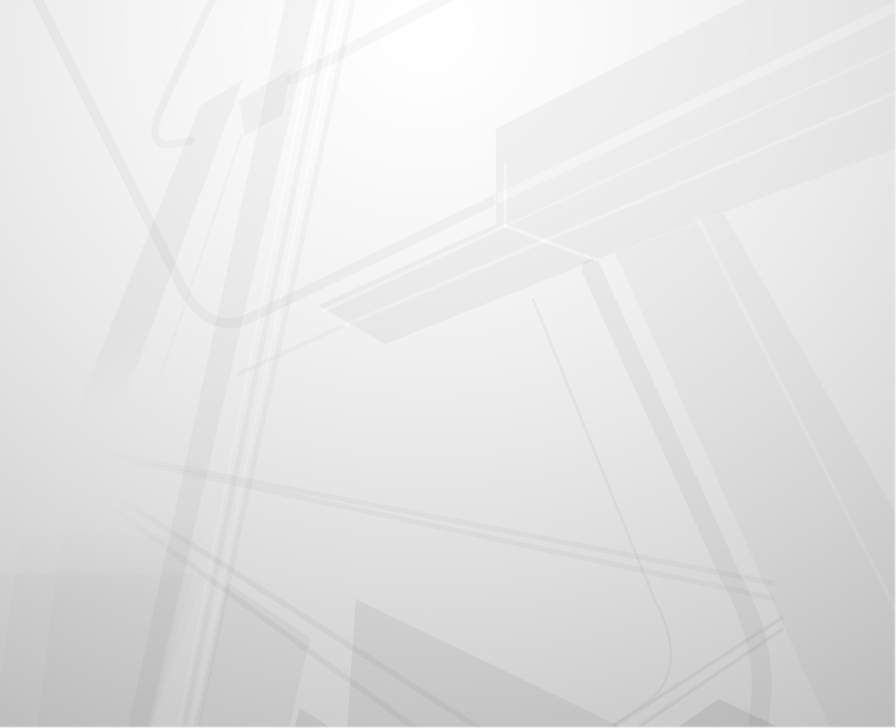
A Shadertoy shader for this background:

```glsl
// Pale grey industrial scene: pillars, a raised slab and cables under a soft glow.

const vec2 SCENE = vec2(7.68, 6.22);   // scene units, y runs downward
const vec2 GLOW_CENTRE = vec2(3.65, 0.25);
const float OVERLAY = 0.78;            // strength of every painted shape

// Signed distance to a line; negative on the right hand when walking a to b.
float edge(vec2 p, vec2 a, vec2 b) {
    vec2 d = normalize(b - a), q = p - a;
    return d.y * q.x - d.x * q.y;
}

// Convex four-sided panel, corners clockwise.
float panel(vec2 p, vec2 a, vec2 b, vec2 c, vec2 d) {
    return max(max(edge(p, a, b), edge(p, b, c)), max(edge(p, c, d), edge(p, d, a)));
}

// Straight bar of the given full width.
float bar(vec2 p, vec2 a, vec2 b, float width) {
    vec2 q = p - a, d = b - a;
    return length(q - d * clamp(dot(q, d) / dot(d, d), 0.0, 1.0)) - 0.5 * width;
}

// Two straight runs joined by a smooth bend from b to d around corner c.
float bentBar(vec2 p, vec2 a, vec2 b, vec2 c, vec2 d, vec2 e, float width) {
    float dist = min(bar(p, a, b, width), bar(p, d, e, width));
    vec2 last = b;
    for (int i = 1; i <= 10; i++) {
        float t = float(i) / 10.0;
        vec2 next = mix(mix(b, c, t), mix(c, d, t), t);
        dist = min(dist, bar(p, last, next, width));
        last = next;
    }
    return dist;
}

// Multiply the tone by gain inside a shape with a smooth border.
float paint(float tone, float dist, float gain, float pixel) {
    return tone * mix(1.0, gain, OVERLAY * smoothstep(0.7 * pixel, -0.7 * pixel, dist));
}

float backdrop(vec2 p) {
    float r = length((p - GLOW_CENTRE) * vec2(0.9, 1.0));
    return 1.0 - 0.014 * r - 0.003 * r * r;
}

// Dim towers and blocks along the ground.
float drawGround(float tone, vec2 p, float px) {
    for (int i = 0; i < 3; i++) {
        float x = 0.38 * float(i), top = 4.9 - 0.33 * float(i);
        float tower = panel(p, vec2(x - 0.2, top), vec2(1.75, top), vec2(1.27, 6.3), vec2(x - 0.45, 6.3));
        tone = paint(tone, tower, mix(1.0, 0.982, smoothstep(4.2, 5.2, p.y)), px);
    }
    tone = paint(tone, panel(p, vec2(1.95, 4.98), vec2(2.66, 5.45), vec2(2.46, 6.3), vec2(1.68, 6.3)), 0.955, px);
    tone = paint(tone, panel(p, vec2(3.05, 5.12), vec2(4.7, 5.91), vec2(5.5, 6.3), vec2(2.97, 6.3)), 0.935, px);
    tone = paint(tone, panel(p, vec2(5.83, 6.2), vec2(6.16, 5.97), vec2(6.75, 6.25), vec2(5.7, 6.3)), 0.91, px);
    return paint(tone, panel(p, vec2(2.57, 6.05), vec2(2.78, 6.18), vec2(2.9, 6.3), vec2(2.5, 6.3)), 0.92, px);
}

// Leaning mast, bracket and tall rails at the left.
float drawMast(float tone, vec2 p, float px) {
    float fade = smoothstep(3.65, 2.7, p.y);
    float mast = panel(p, vec2(1.72, 0.9), vec2(2.08, 0.68), vec2(1.0, 3.6), vec2(0.62, 3.6));
    tone = paint(tone, mast, mix(1.0, 0.958, fade), px);
    tone = paint(tone, panel(p, vec2(2.05, 0.86), vec2(2.5, 0.58), vec2(2.42, 0.98), vec2(2.1, 1.16)), 0.96, px);
    tone = paint(tone, panel(p, vec2(2.47, -0.1), vec2(2.74, -0.1), vec2(1.25, 6.3), vec2(1.08, 6.3)), 0.96, px);
    tone = paint(tone, bar(p, vec2(2.5, 0.68), vec2(3.85, -0.03), 0.09), 0.965, px);
    for (int i = 0; i < 2; i++) {
        float s = float(i);
        tone = paint(tone, bar(p, vec2(2.87 + 0.18 * s, -0.1), vec2(1.56 + 0.11 * s, 6.3), 0.045), 0.965, px);
        tone = paint(tone, bar(p, vec2(2.77 + 0.19 * s, -0.1), vec2(1.51 + 0.11 * s, 6.3), 0.02), 1.02, px);
    }
    tone = paint(tone, bar(p, vec2(2.07, 1.15), vec2(1.25, 3.6), 0.02), mix(1.0, 0.975, fade), px);
    return paint(tone, bentBar(p, vec2(1.84, -0.05), vec2(1.4, 0.88),
        vec2(1.22, 1.28), vec2(1.5, 1.23), vec2(1.64, 1.2), 0.065), 0.96, px);
}

// Overhead slab, its hanging plank and the pale seams.
float drawSlab(float tone, vec2 p, float px) {
    vec2 heel = vec2(4.33, 1.93), toe = vec2(5.1, 2.22);
    float slab = panel(p, vec2(4.25, 1.1), vec2(8.0, -0.82), vec2(8.0, 1.15), vec2(4.25, 2.53));
    slab = max(slab, edge(p, toe, heel));
    float plank = panel(p, vec2(2.73, 2.61), vec2(4.28, 1.9), toe, vec2(3.3, 2.94));
    tone = paint(tone, min(slab, plank), mix(0.952, 0.97, smoothstep(4.5, 7.68, p.x)), px);
    tone = paint(tone, bar(p, heel, vec2(4.33, 1.4), 0.025), 1.035, px);
    tone = paint(tone, bar(p, heel, toe, 0.03), 1.04, px);
    tone = paint(tone, bar(p, vec2(2.78, 2.65), heel, 0.03), 1.035, px);
    tone = paint(tone, bar(p, heel, vec2(7.8, 0.36), 0.02), 1.025, px);
    tone = paint(tone, bar(p, vec2(2.95, 2.78), vec2(7.8, 0.74), 0.03), 1.03, px);
    return paint(tone, bar(p, vec2(2.05, 3.19), vec2(2.95, 2.78), 0.035), 0.97, px);
}

// Broad pillar and curved strut at the right.
float drawPillar(float tone, vec2 p, float px) {
    float pillar = panel(p, vec2(5.27, 2.16), vec2(6.2, 1.82), vec2(8.78, 6.3), vec2(7.15, 6.3));
    tone = paint(tone, pillar, 0.965, px);
    tone = paint(tone, bar(p, vec2(5.97, 1.85), vec2(7.75, 5.35), 0.03), 1.03, px);
    return paint(tone, bentBar(p, vec2(5.07, 2.3), vec2(6.25, 4.9),
        vec2(6.58, 5.5), vec2(6.52, 6.0), vec2(6.48, 6.4), 0.17), 0.95, px);
}

float drawCables(float tone, vec2 p, float px) {
    float main = bentBar(p, vec2(0.3, -0.05), vec2(1.5, 2.33), vec2(1.76, 2.94), vec2(2.2, 2.69), vec2(7.8, 0.0), 0.085);
    tone = paint(tone, main, mix(0.957, 1.03, smoothstep(4.22, 4.28, p.x)), px);
    tone = paint(tone, bentBar(p, vec2(4.57, 2.56), vec2(5.6, 5.1),
        vec2(5.95, 5.75), vec2(5.5, 6.03), vec2(5.25, 6.2), 0.022), 0.95, px);
    float reach = smoothstep(0.7, 2.1, p.x);   // cables emerge from the haze
    for (int i = 0; i < 2; i++) {
        float s = float(i);
        tone = paint(tone, bar(p, vec2(0.75, 3.84 + 0.02 * s), vec2(6.62, 4.98 + 0.13 * s), 0.045), 1.0 - 0.038 * reach, px);
        tone = paint(tone, bar(p, vec2(0.7 + 0.15 * s, 4.15), vec2(3.6 + 0.55 * s, 6.25), 0.05), 1.0 - 0.05 * reach, px);
        tone = paint(tone, bar(p, vec2(6.7, 5.28 + 0.1 * s), vec2(5.27 + 0.22 * s, 6.2), 0.03), 0.94, px);
    }
    return tone;
}

void mainImage(out vec4 fragColor, in vec2 fragCoord) {
    vec2 uv = fragCoord / iResolution.xy;
    vec2 p = vec2(uv.x, 1.0 - uv.y) * SCENE;
    float px = SCENE.x / iResolution.x;
    float tone = drawGround(backdrop(p), p, px);
    tone = drawMast(tone, p, px);
    tone = drawSlab(tone, p, px);
    tone = drawPillar(tone, p, px);
    tone = drawCables(tone, p, px);
    // Pale rim on the lower and right borders.
    tone = mix(tone, 0.95, smoothstep(0.02, 0.0, min(SCENE.y - p.y, SCENE.x - p.x)));
    fragColor = vec4(vec3(clamp(tone, 0.0, 1.0)), 1.0);
}
```
